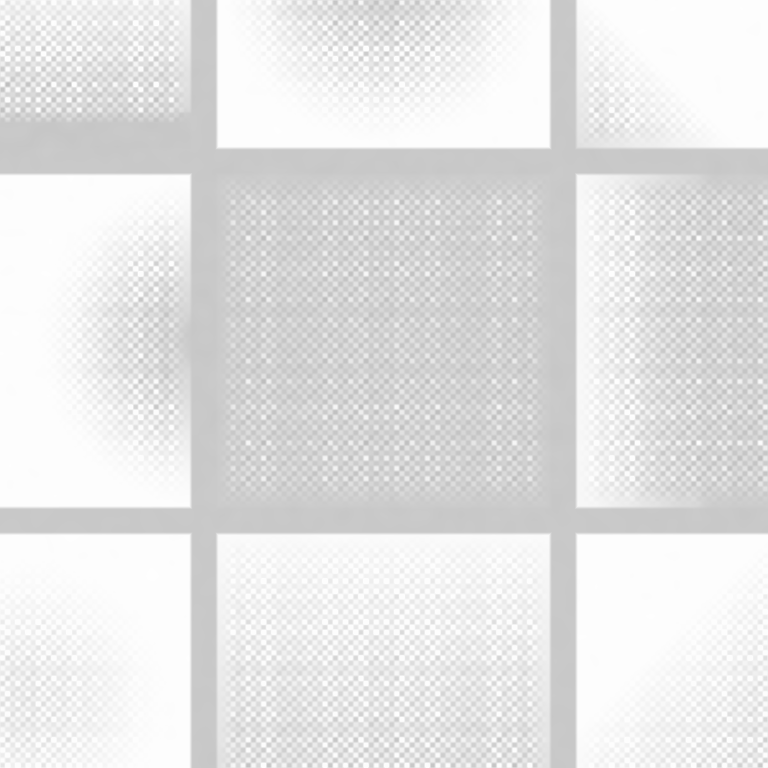
Reproduce this pattern procedurally as a Shadertoy shader.

```glsl
// A cropped grid of square tiles parted by grey bands, each tile filled with a
// dithered tonal ramp. Ramps are linear or radial per tile; an ordered
// threshold, softened between cells, turns them into a fine checker of dots.

const vec2  CENTRE     = vec2(0.4995, 0.556);  // centre of the middle tile
const float PITCH      = 0.468;                // tile repeat
const float BAND       = 0.034;                // band width
const float CELLS      = 150.0;                // dither cells across the canvas
const float DOT_SOFT   = 0.3;                  // half width of a dot edge, in cells
const float DOT_MIN    = 0.7;                  // dither contrast, weakest rows
const float DOT_RANGE  = 1.9;                  // extra contrast, strongest rows
const float STREAK     = 0.22;                 // uneven tone of rows and columns
const float MARGIN     = 0.03;                 // calm rim inside each tile
const float WEAR_SCALE = 38.0;
const float WEAR       = 0.015;
const vec3  PAPER      = vec3(0.992);
const vec3  INK        = vec3(0.782);

float hash(float n) {
    return fract(sin(n * 12.99 + 4.1) * 4375.85);
}

vec2 gradient(vec2 cell) {
    float a = 6.2832 * hash(cell.x + 57.0 * cell.y);
    return vec2(cos(a), sin(a));
}

float gradientNoise(vec2 p) {
    vec2 i = floor(p), f = p - i;
    vec2 u = f * f * f * (f * (f * 6.0 - 15.0) + 10.0);
    vec2 e = vec2(1.0, 0.0);
    float low  = mix(dot(gradient(i), f), dot(gradient(i + e), f - e), u.x);
    float high = mix(dot(gradient(i + e.yx), f - e.yx),
                     dot(gradient(i + 1.0), f - 1.0), u.x);
    return mix(low, high, u.y);
}

// Threshold in 0..1: mostly a checker, with a weaker finer order
float threshold(vec2 c) {
    float checker = mod(c.x + c.y, 2.0);
    float fine = mod(floor(c.x * 0.5) + floor(c.y * 0.5), 2.0);
    return 0.15 + 0.55 * checker + 0.15 * fine;
}

float radial(vec2 q, vec2 origin, float radius) {
    return 1.0 - smoothstep(0.0, radius, length(q - origin));
}

// Ink density at q (-0.5..0.5) of the tile with the given grid index
float tileTone(vec2 id, vec2 q) {
    float tone;
    if (id.y > 0.5) {
        if (id.x < -0.5)     tone = 0.1 - 1.5 * q.y + 0.4 * smoothstep(-0.34, -0.42, q.y);
        else if (id.x < 0.5) tone = 0.72 * radial(q, vec2(0.0), 0.47);
        else                 tone = -1.15 * (q.x + q.y + 0.47);
    } else if (id.y > -0.5) {
        if (id.x < -0.5)     tone = 0.78 * radial(q, vec2(0.5, 0.0), 0.48);
        else if (id.x < 0.5) tone = 0.77;
        else                 tone = 0.08 + 0.68 * smoothstep(-0.5, -0.06, q.x);
    } else {
        if (id.x < -0.5)     tone = 0.27 * radial(q, vec2(0.0), 0.42);
        else if (id.x < 0.5) tone = 0.02 + 0.72 * (0.5 - q.y);
        else                 tone = 0.62 * (q.x - q.y) + 0.24;
    }
    return clamp(tone, 0.0, 1.0);
}

// Signed dither offset, blended across neighbouring cells.
// Row and column strengths mirror about the tile centre.
float ditherOffset(vec2 p, vec2 tileCentre) {
    vec2 g = p * CELLS - 0.5;
    vec2 base = floor(g);
    vec2 f = smoothstep(0.5 - DOT_SOFT, 0.5 + DOT_SOFT, g - base);
    vec2 middle = floor(tileCentre * CELLS);
    float sum = 0.0;
    for (int k = 0; k < 4; k++) {
        vec2 corner = vec2(k & 1, k >> 1);
        vec2 cell = base + corner;
        vec2 ring = abs(cell - middle);
        float column = hash(ring.x), row = hash(ring.y + 31.0);
        float strength = DOT_MIN + DOT_RANGE * column * row;
        float streak = STREAK * (column + row - 1.0);
        vec2 w = mix(1.0 - f, f, corner);
        sum += w.x * w.y * (strength * (0.5 - threshold(cell)) - streak);
    }
    return sum;
}

void mainImage(out vec4 fragColor, in vec2 fragCoord) {
    vec2 p = fragCoord / iResolution.xy;
    float aa = max(1.0 / iResolution.y, 0.4 / CELLS);

    // Tile index and local position
    vec2 grid = (p - CENTRE) / PITCH;
    vec2 id = round(grid);
    vec2 q = grid - id;
    vec2 toBand = (0.5 - abs(q)) * PITCH - 0.5 * BAND;
    float inset = min(toBand.x, toBand.y);

    // Tonal ramp with dither that quietens near the bands
    float tone = tileTone(id, q);
    float calm = smoothstep(0.0, MARGIN, inset);
    float contrast = 4.0 * tone * (1.0 - tone) * calm;
    float ink = tone + contrast * ditherOffset(p, CENTRE + id * PITCH);

    // Dark tiles melt into their bands
    ink += (1.0 - calm) * 0.7 * (1.0 - tone) * smoothstep(0.7, 0.77, tone);

    // Bands and faint mottling
    float band = 1.0 - smoothstep(-aa, aa, inset);
    ink = mix(ink, 0.98, band);
    vec3 colour = mix(PAPER, INK, clamp(ink, 0.0, 1.25));
    colour += WEAR * gradientNoise(p * WEAR_SCALE) * (0.3 + 0.7 * tone);
    fragColor = vec4(clamp(colour, 0.0, 1.0), 1.0);
}
```
